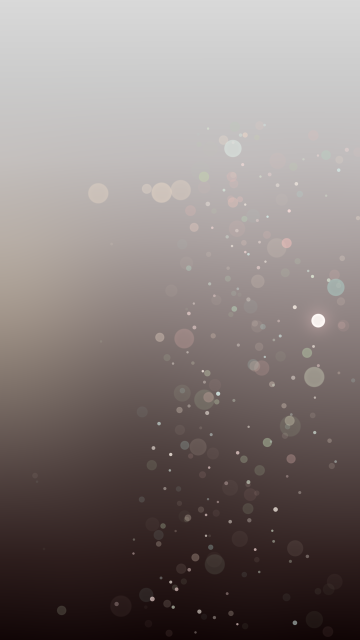
This background is drawn by a Shadertoy shader. Its source:

```glsl
// Soft-focus dust drifting through a misty dusk: a vertical grey-to-umber gradient
// with a warm glow on the left, overlaid by a stream of hashed bokeh discs.
// Layers run from large faint discs to tiny bright sparks, plus a few hero lights.

const vec3 CREAM = vec3(0.93, 0.86, 0.79);
const vec3 SAGE  = vec3(0.72, 0.81, 0.66);
const vec3 TEAL  = vec3(0.68, 0.83, 0.80);
const vec3 ROSE  = vec3(0.95, 0.74, 0.72);

vec3 hash3(float n) {
    vec3 q = fract(n * vec3(0.1031, 0.1030, 0.0973));
    q += dot(q, q.yzx + 33.33);
    return fract((q.xxy + q.yzz) * q.zyx);
}

vec2 cornerGradient(vec2 cell) {
    return hash3(cell.x + 57.0 * cell.y + 400.0).xy * 2.0 - 1.0;
}

float gradientNoise(vec2 p) {
    vec2 i = floor(p), f = fract(p);
    vec2 w = f * f * f * (f * (f * 6.0 - 15.0) + 10.0);
    vec2 e = vec2(1.0, 0.0);
    float low = mix(dot(cornerGradient(i), f),
                    dot(cornerGradient(i + e), f - e), w.x);
    float high = mix(dot(cornerGradient(i + e.yx), f - e.yx),
                     dot(cornerGradient(i + 1.0), f - 1.0), w.x);
    return mix(low, high, w.y);
}

float glow(vec2 uv, vec2 centre, vec2 size) {
    vec2 d = (uv - centre) / size;
    return exp(-dot(d, d));
}

// Evenly spaced colour stops, bottom to top
vec3 skyGradient(float height) {
    const vec3 stops[9] = vec3[9](
        vec3(0.065, 0.020, 0.022), vec3(0.180, 0.118, 0.115),
        vec3(0.305, 0.248, 0.242), vec3(0.435, 0.385, 0.378),
        vec3(0.560, 0.512, 0.508), vec3(0.670, 0.635, 0.632),
        vec3(0.752, 0.735, 0.735), vec3(0.795, 0.795, 0.795),
        vec3(0.850, 0.850, 0.850));
    float s = clamp(height, 0.0, 1.0) * 8.0;
    int k = min(int(s), 7);
    return mix(stops[k], stops[k + 1], s - float(k));
}

vec3 background(vec2 uv) {
    vec3 col = skyGradient(uv.y);
    col += vec3(0.070, 0.068, 0.030) * glow(uv, vec2(-0.02, 0.52), vec2(0.32, 0.19));
    col -= 0.050 * glow(uv, vec2(0.38, 0.36), vec2(0.24, 0.20));
    float mist = gradientNoise(uv * vec2(2.5, 4.0));
    return col + 0.02 * mist * (1.0 - smoothstep(0.7, 0.85, uv.y));
}

// Disc coverage with a faintly brighter rim
float disc(vec2 p, vec2 centre, float radius, float pixel) {
    float d = length(p - centre);
    float soft = max(0.7 * pixel, radius * 0.08);
    float body = 1.0 - smoothstep(radius - soft, radius + soft, d);
    return body * mix(0.90, 1.0, smoothstep(0.5, 0.95, d / radius));
}

vec3 tint(float h) {
    vec3 warm = mix(CREAM, ROSE, smoothstep(0.30, 0.45, h));
    vec3 cool = mix(SAGE, TEAL, smoothstep(0.80, 0.92, h));
    return mix(warm, cool, smoothstep(0.55, 0.65, h));
}

// Scatter discs about a leaning stream; sparkle whitens them and keeps low ones bright
vec3 scatter(vec3 col, vec2 p, float aspect, int count, float seed, float spread,
             vec2 radii, vec2 alphas, float sparkle, float pixel) {
    for (int i = 0; i < count; i++) {
        vec3 place = hash3(float(i) + seed);
        vec3 look = hash3(float(i) + seed + 211.0);
        float height = 0.01 + 0.80 * (float(i) + place.x) / float(count);
        float side = place.y + place.z - 1.0;
        float x = 0.56 + 0.20 * height + spread * side * (side > 0.0 ? 1.5 : 1.0);
        float radius = mix(radii.x, radii.y, look.x * look.x);
        float alpha = mix(alphas.x, alphas.y, look.y * look.y);
        alpha *= mix(mix(0.40, 0.85, sparkle), 1.0, smoothstep(0.0, 0.5, height));
        float cover = disc(p, vec2(x, height * aspect), radius, pixel);
        col = mix(col, mix(tint(look.z), vec3(1.0), 0.6 * sparkle), cover * alpha);
    }
    return col;
}

vec3 heroLight(vec3 col, vec2 p, vec2 centre, float radius, vec3 hue, float alpha, float pixel) {
    return mix(col, hue, alpha * disc(p, centre, radius, pixel));
}

void mainImage(out vec4 fragColor, in vec2 fragCoord) {
    vec2 uv = fragCoord / iResolution.xy;
    float aspect = iResolution.y / iResolution.x;
    float pixel = 1.0 / iResolution.x;
    vec2 fit = vec2(1.0, aspect), p = uv * fit;
    vec3 col = background(uv);

    // Scattered layers: faint large, medium, sparks, sparse strays
    col = scatter(col, p, aspect, 50, 11.0, 0.28, vec2(0.014, 0.030), vec2(0.06, 0.26), 0.0, pixel);
    col = scatter(col, p, aspect, 76, 83.0, 0.25, vec2(0.007, 0.015), vec2(0.14, 0.62), 0.1, pixel);
    col = scatter(col, p, aspect, 105, 307.0, 0.26, vec2(0.003, 0.0065), vec2(0.40, 1.0), 0.8, pixel);
    col = scatter(col, p, aspect, 40, 149.0, 0.72, vec2(0.003, 0.014), vec2(0.08, 0.40), 0.2, pixel);

    // Hero lights
    vec2 bright = vec2(0.884, 0.499) * fit;
    col += vec3(0.10, 0.07, 0.07) * glow(p, bright, vec2(0.035));
    col = heroLight(col, p, bright, 0.019, vec3(1.0, 0.98, 0.97), 1.0, pixel);
    col = heroLight(col, p, vec2(0.873, 0.411) * fit, 0.028, vec3(0.77, 0.78, 0.70), 0.50, pixel);
    col = heroLight(col, p, vec2(0.933, 0.551) * fit, 0.024, TEAL, 0.50, pixel);
    col = heroLight(col, p, vec2(0.647, 0.768) * fit, 0.024, vec3(0.86, 0.90, 0.88), 0.65, pixel);
    col = heroLight(col, p, vec2(0.273, 0.698) * fit, 0.028, CREAM, 0.38, pixel);
    col = heroLight(col, p, vec2(0.449, 0.699) * fit, 0.028, CREAM, 0.48, pixel);
    col = heroLight(col, p, vec2(0.502, 0.703) * fit, 0.028, CREAM, 0.35, pixel);
    fragColor = vec4(clamp(col, 0.0, 1.0), 1.0);
}
```
